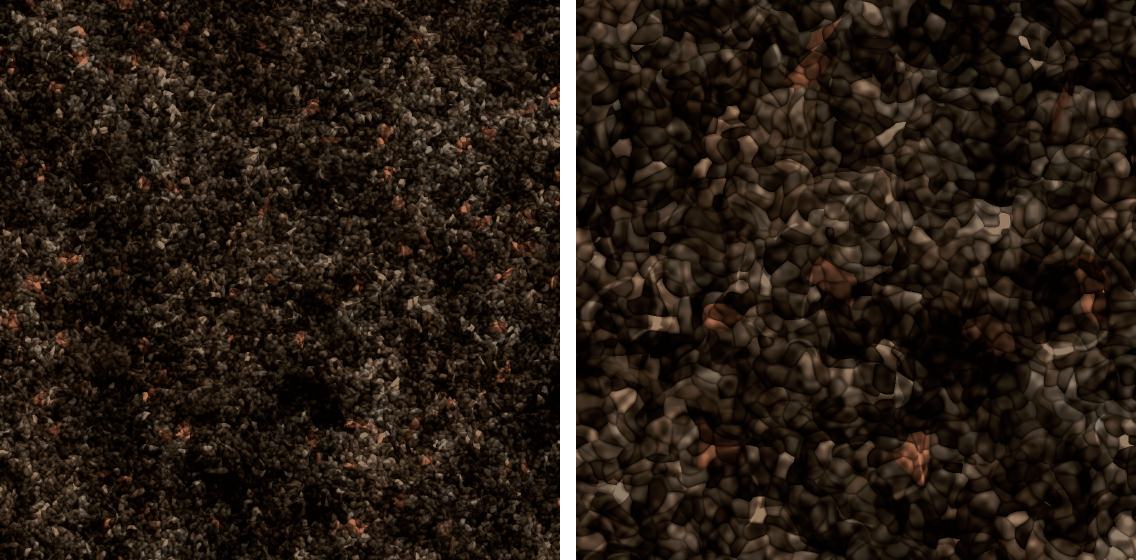
Left: the whole. Right: its middle third, enlarged.
Reproduce this texture procedurally as a WebGL 2 fragment shader.

```glsl
#version 300 es
precision highp float;
// Dark, damp soil: two layers of lopsided crumbs over uneven ground with hollows,
// strewn with clods, bark chips and thin root fibres. All layers add up to one
// light level, which a ramp of browns turns into colour.
uniform vec2 u_resolution;
out vec4 fragColor;

const vec2 LIGHT = vec2(0.45, 0.89);

vec3 hash3(vec2 p) {
  vec3 q = fract(p.xyx * vec3(0.1031, 0.1030, 0.0973));
  q += dot(q, q.yxz + 33.33);
  return fract((q.xxy + q.yzz) * q.zyx);
}

float noise(vec2 p) {
  vec2 i = floor(p), f = fract(p);
  f = f * f * (3.0 - 2.0 * f);
  return mix(mix(hash3(i).x, hash3(i + vec2(1, 0)).x, f.x),
             mix(hash3(i + vec2(0, 1)).x, hash3(i + vec2(1, 1)).x, f.x), f.y);
}

vec2 turn(vec2 v, float a) {
  float c = cos(a), s = sin(a);
  return vec2(c * v.x + s * v.y, c * v.y - s * v.x);
}

// Crumbs as stretched cells: x = light level around zero, y = random id
vec2 crumbs(vec2 p) {
  vec2 cell = floor(p), lean = vec2(0);
  float nearest = 9.0, second = 9.0, id = 0.0;
  for (int j = -1; j <= 1; j++)
    for (int i = -1; i <= 1; i++) {
      vec2 c = cell + vec2(i, j);
      vec3 h = hash3(c);
      vec2 v = p - c - h.xy;
      float d = length(turn(v, h.z * 6.28) * vec2(0.72, 1.35));
      if (d < nearest) {
        second = nearest;
        nearest = d;
        lean = v;
        id = hash3(c + 71.0).x;
      } else second = min(second, d);
    }
  float body = smoothstep(0.0, 0.35, second - nearest);
  return vec2((id - 0.5) * 2.2 + (body - 0.6) * 0.9 + dot(lean, LIGHT), id);
}

// Scattered lumps: x = cover, y = slope to the light, z = id, w = shadow
vec4 lumps(vec2 p, float slimness, float chance) {
  vec4 found = vec4(0);
  vec2 cell = floor(p);
  for (int j = -1; j <= 1; j++)
    for (int i = -1; i <= 1; i++) {
      vec2 c = cell + vec2(i, j);
      vec3 h = hash3(c + 17.0), k = hash3(c + 139.0);
      if (k.x > chance) continue;
      vec2 v = p - c - h.xy;
      vec2 shape = vec2(1.0, 1.0 + slimness * (0.4 + k.y));
      float size = 0.22 + 0.2 * k.z;
      float d = length(turn(v, h.z * 6.28) * shape) / size;
      float below = length(turn(v + LIGHT * 0.09, h.z * 6.28) * shape) / size;
      float cover = 1.0 - smoothstep(0.8, 1.05, d);
      found.w = max(found.w, 1.0 - smoothstep(0.7, 1.4, below));
      if (cover > found.x) found.xyz = vec3(cover, dot(v, LIGHT) / size, k.y);
    }
  return found;
}

// Thin bent root hairs: strength of the strongest one here
float fibres(vec2 p) {
  float strength = 0.0;
  vec2 cell = floor(p);
  for (int j = -1; j <= 1; j++)
    for (int i = -1; i <= 1; i++) {
      vec2 c = cell + vec2(i, j);
      vec3 h = hash3(c + 211.0), k = hash3(c + 307.0);
      if (k.x > 0.36) continue;
      vec2 v = turn(p - c - h.xy, h.z * 6.28);
      v.y += (k.y - 0.5) * 3.0 * v.x * v.x;
      float d = length(vec2(max(abs(v.x) - 0.12 - 0.3 * k.z, 0.0), v.y));
      strength = max(strength, (1.0 - smoothstep(0.012, 0.045, d)) * (0.4 + 0.6 * k.y));
    }
  return strength;
}

vec3 soilRamp(float z) {
  vec3 c = mix(vec3(0.008, 0.004, 0.002), vec3(0.05, 0.02, 0.01), clamp((z + 1.8) / 0.87, 0.0, 1.0));
  c = mix(c, vec3(0.12, 0.08, 0.04), clamp((z + 0.93) / 0.83, 0.0, 1.0));
  c = mix(c, vec3(0.18, 0.14, 0.09), clamp((z + 0.1) / 0.55, 0.0, 1.0));
  c = mix(c, vec3(0.25, 0.20, 0.16), clamp((z - 0.45) / 0.59, 0.0, 1.0));
  c = mix(c, vec3(0.35, 0.28, 0.23), clamp((z - 1.04) / 0.66, 0.0, 1.0));
  return mix(c, vec3(0.56, 0.49, 0.42), clamp((z - 1.7) / 0.9, 0.0, 1.0));
}

vec3 soil(vec2 p) {
  vec2 q = p + 0.008 * (vec2(noise(p * 60.0), noise(p * 60.0 + 40.0)) - 0.5);

  // Uneven ground and deep hollows
  float ground = noise(q * 4.0 + 3.0) + 1.2 * noise(q * 9.0) + 1.3 * noise(q * 20.0) - 1.75;
  float hollow = smoothstep(0.62, 0.85, 0.7 * noise(q * vec2(5.0, 7.0) + 9.0) + 0.3 * noise(q * 24.0));

  // Crumbs and dust
  vec2 coarse = crumbs(q * 44.0), fine = crumbs(q * 98.0 + 5.0);
  float detail = 0.55 * coarse.x + 0.8 * fine.x + 1.7 * (noise(p * 210.0) - 0.5);
  float z = 1.15 * (detail + ground) - 1.5 * hollow;
  z += 0.8 * smoothstep(0.95, 0.97, fine.y);

  // Clods, then bark chips
  vec4 clod = lumps(q * 6.5, 0.5, 0.2);
  z = mix(z - 0.8 * clod.w, 0.1 + 0.7 * clod.y + 0.75 * detail, 0.75 * clod.x);
  vec4 chip = lumps(q * 15.0 + 8.0, 3.0, 0.22);
  z = mix(z - 0.6 * chip.w, 0.2 + 0.8 * chip.z + 0.6 * chip.y + 0.5 * detail, 0.75 * chip.x);

  // Root fibres, fewer in the hollows
  z += 1.5 * (fibres(q * 17.0) + 0.7 * fibres(q * 31.0 + 6.0)) * (1.0 - 0.6 * hollow);

  // Grey to ochre tints, with a few rusty crumbs and chips
  float warmth = 0.5 * fract(fine.y * 37.0) + 0.5 * noise(q * 12.0 + 50.0);
  vec3 tint = mix(vec3(0.90, 0.99, 1.03), vec3(1.12, 1.0, 0.88), warmth);
  float rust = max(smoothstep(0.94, 0.96, coarse.y), chip.x * smoothstep(0.8, 0.85, chip.z));
  return soilRamp(z) * mix(tint, vec3(1.35, 0.90, 0.70), 0.7 * rust);
}

void main() {
  // Four samples per pixel smooth every edge
  vec3 sum = vec3(0);
  for (int i = 0; i < 4; i++) {
    vec2 offset = (vec2(i & 1, i >> 1) - 0.5) * 0.6;
    sum += soil((gl_FragCoord.xy + offset) / min(u_resolution.x, u_resolution.y));
  }
  fragColor = vec4(sum / 4.0, 1.0);
}
```
